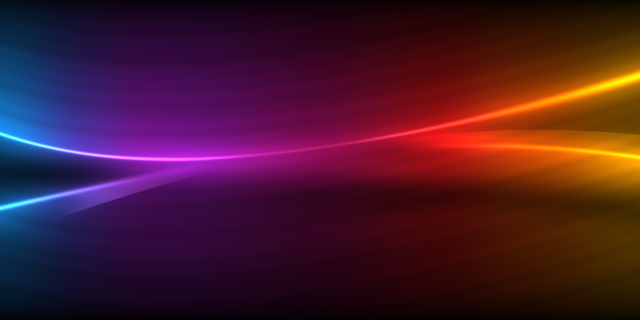
Give the GLSL for this background, as a Shadertoy shader.

```glsl
// Curved ribbons of light sweeping from cyan through violet and red to gold.

// Hue of the light along the canvas, left to right.
vec3 spectrum(float x) {
    vec3 c = mix(vec3(0.10, 0.56, 0.95), vec3(0.30, 0.28, 0.80), smoothstep(0.0, 0.13, x));
    c = mix(c, vec3(0.60, 0.11, 0.74), smoothstep(0.08, 0.24, x));
    c = mix(c, vec3(0.60, 0.05, 0.36), smoothstep(0.26, 0.53, x));
    c = mix(c, vec3(0.80, 0.08, 0.09), smoothstep(0.48, 0.70, x));
    c = mix(c, vec3(0.92, 0.34, 0.02), smoothstep(0.67, 0.86, x));
    return mix(c, vec3(0.98, 0.62, 0.01), smoothstep(0.82, 1.0, x));
}

// Height of the main arc: steep on the left, a long rise on the right.
float mainArc(float x) {
    float d = x - 0.28;
    return 0.502 + (d < 0.0 ? 1.6 * pow(-d, 2.35) : 0.45 * pow(d, 1.65));
}

float bell(float d, float width) {
    d /= width;
    return exp(-d * d);
}

// Glow with separate falloff above and below a curve.
float sheet(float d, float above, float below) {
    return exp(-max(d, 0.0) / above - max(-d, 0.0) / below);
}

// Soft silk bands running along the flow.
float streaks(float d, float x) {
    float s = 0.0;
    float freq = 27.0;
    for (int i = 0; i < 4; i++) {
        s += sin(d * freq + x * (3.0 - freq * 0.06) + freq) * 0.4;
        freq *= 1.73;
    }
    return s;
}

void mainImage(out vec4 fragColor, in vec2 fragCoord) {
    vec2 p = fragCoord / iResolution.xy;
    float x = p.x;
    float y = p.y;
    float leftSide = 1.0 - smoothstep(0.08, 0.34, x);
    float rightSide = smoothstep(0.60, 0.80, x);
    float edge = 0.0025;

    // Signed heights above each ribbon edge.
    float arc = y - mainArc(x);
    float tail = y - (0.349 + 0.45 * x - 0.1 * x * x);
    float fold = y - (0.336 + 0.67 * (x - 0.117) - 0.3 * (x - 0.117) * (x - 0.117));
    float branch = y - (0.545 - 0.55 * (x - 0.74) * (x - 0.74));
    float veil = y - (0.594 - 0.6 * (x - 0.84) * (x - 0.84));

    // Ambient light, dimming towards the top and bottom.
    float light = 0.03 + 0.36 * pow(max(4.0 * y * (1.0 - y), 0.0), 0.75);

    // Broad glow of the main arc.
    float spread = mix(0.16, 0.055, smoothstep(0.45, 0.95, x));
    float under = mix(0.025, 0.04, rightSide);
    light += mix(0.52, 0.70, max(leftSide, rightSide)) * sheet(arc, spread, under);

    // Body of the lower ribbon across the middle, with a shadow beneath.
    float middle = smoothstep(0.12, 0.32, x) * (1.0 - 0.6 * rightSide);
    light += 0.36 * middle * bell(y - 0.482, 0.065);
    float shadowLine = 0.40 - 0.35 * (x - 0.6) * (x - 0.6);
    light -= 0.15 * smoothstep(0.3, 0.65, x) * bell(y - shadowLine, 0.055);

    // Left tail, its translucent fold and the dark gap above.
    light += 0.55 * leftSide * sheet(tail, 0.025, 0.055);
    light -= 0.20 * leftSide * bell(y - 0.455, 0.05);
    float foldFill = smoothstep(-edge, edge, fold) * (1.0 - smoothstep(-edge, 0.02, tail));
    foldFill *= smoothstep(0.08, 0.16, x) * (1.0 - smoothstep(0.18, 0.34, x));
    light += 0.20 * foldFill;

    // Right branch, the veil over it and the red flare where they part.
    light += 0.62 * rightSide * sheet(branch, 0.03, 0.065);
    float veilFill = (1.0 - smoothstep(-edge, edge, veil)) * smoothstep(0.0, 0.03, branch);
    light += 0.16 * rightSide * veilFill;
    light += 0.38 * bell(x - 0.70, 0.085) * bell(y - 0.563, 0.032);

    // Silk texture, then colour.
    light *= 1.0 + 0.06 * streaks(arc, x);
    vec3 hue = spectrum(x);
    vec3 color = hue * max(light, 0.0);
    color += vec3(0.07, 0.08, 0.10) * foldFill;

    // Bright cores of the three edges.
    float arcPower = 0.15 + 0.85 * max(1.0 - smoothstep(0.22, 0.42, x), smoothstep(0.52, 0.72, x));
    float arcCore = arcPower * bell(arc, mix(0.0045, 0.013, smoothstep(0.6, 1.0, x)));
    float tailCore = (1.0 - smoothstep(0.03, 0.25, x)) * bell(tail, 0.007);
    float branchCore = smoothstep(0.66, 0.84, x) * bell(branch, 0.006);
    float whiteness = 1.0 - smoothstep(0.45, 0.90, x);
    vec3 coreColor = hue * 0.65 + vec3(0.32, 0.36, 0.30) * whiteness;
    color += coreColor * (arcCore + 0.8 * tailCore + 0.8 * branchCore);

    fragColor = vec4(clamp(color, 0.0, 1.0), 1.0);
}
```
